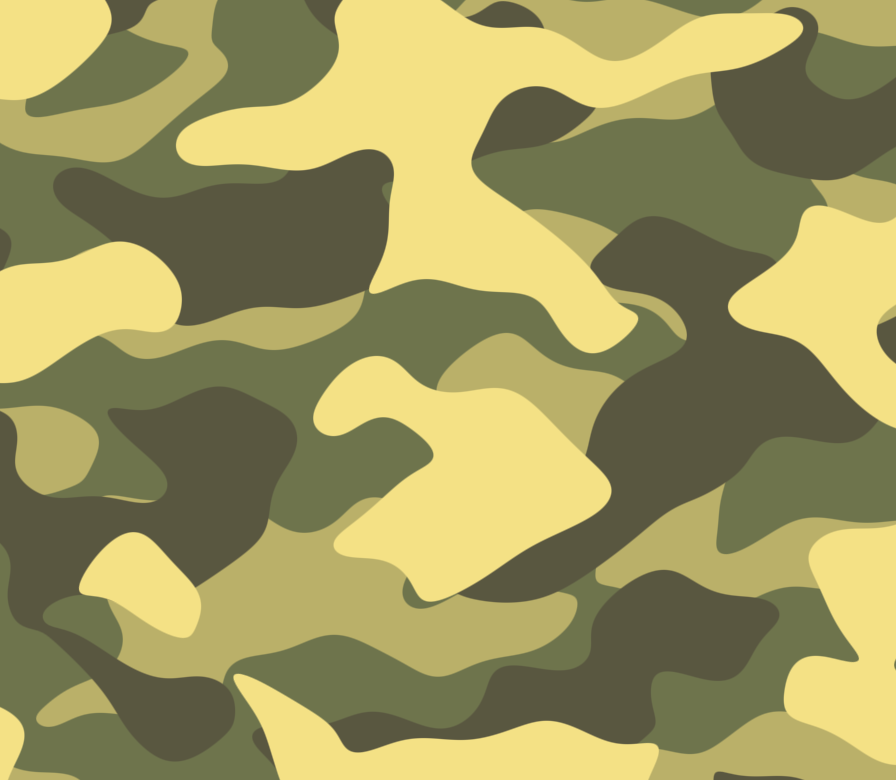
A WebGL 2 fragment shader for this pattern:

```glsl
#version 300 es
precision highp float;
// Woodland camouflage: smooth, wide blobs in yellow, dark olive, green and khaki.

uniform vec2 u_resolution;
out vec4 fragColor;

float hash(float n, float seed) {
    return fract(sin(n * 127.1 + seed * 311.7) * 437.58);
}

// Bends the plane so that blobs grow lobes, necks and hooks.
vec2 warp(vec2 p, float seed) {
    p += 0.030 * sin(p.yx * vec2(15.0, 11.0) + seed * vec2(1.7, 2.9));
    p += 0.015 * sin(p.yx * vec2(31.0, 25.0) + seed * vec2(4.1, 3.3));
    return p;
}

// Layered sines in spread directions, scaled to zero mean and unit variance.
float blobField(vec2 p, float seed) {
    const int WAVES = 14;
    float sum = 0.0, variance = 0.0;
    p = warp(p, seed);
    for (int i = 0; i < WAVES; i++) {
        float n = float(i);
        float angle = n * 2.39996 + seed;
        float frequency = mix(12.0, 32.0, n / float(WAVES - 1));
        float amplitude = pow(12.0 / frequency, 1.2);
        // The squeezed x frequency stretches the blobs sideways.
        vec2 wave = frequency * vec2(0.54 * cos(angle), sin(angle));
        sum += amplitude * sin(dot(wave, p) + 6.2832 * hash(n, seed));
        variance += 0.5 * amplitude * amplitude;
    }
    return sum / sqrt(variance);
}

// Coverage of the blobs above a level, with an edge about one pixel wide.
float blobMask(vec2 p, float seed, float level) {
    float height = blobField(p, seed) - level;
    float edge = 0.8 * fwidth(height) + 1e-5;
    return smoothstep(-edge, edge, height);
}

void main() {
    // The factor sets how many blobs fit the height of the canvas.
    vec2 p = 1.4 * gl_FragCoord.xy / u_resolution.y;

    const vec3 khaki  = vec3(0.73, 0.69, 0.41);
    const vec3 green  = vec3(0.43, 0.455, 0.30);
    const vec3 dark   = vec3(0.35, 0.34, 0.25);
    const vec3 yellow = vec3(0.957, 0.882, 0.523);

    // Paint from the bottom up; each level sets the share left visible.
    vec3 color = khaki;
    color = mix(color, green, blobMask(p, 2.3, -0.23));
    color = mix(color, dark, blobMask(p, 5.9, 0.30));
    color = mix(color, yellow, blobMask(p, 9.4, 0.54));

    fragColor = vec4(color, 1.0);
}
```
